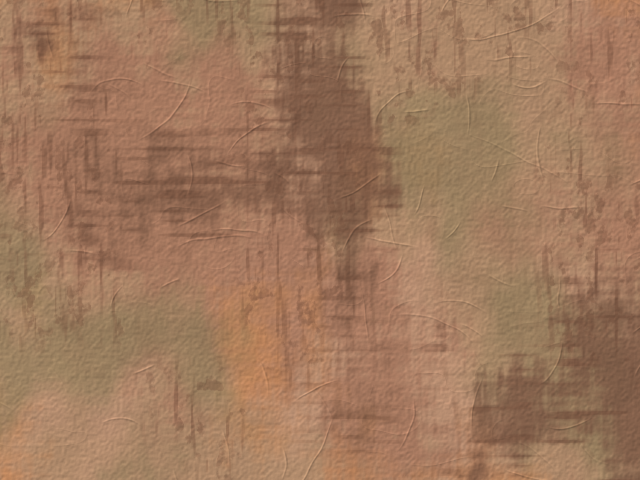
A WebGL 2 fragment shader for this texture:

```glsl
#version 300 es
precision highp float;
// Weathered ochre plaster: soft colour patches, dry-brush streaks, creases and embossed scratches.

uniform vec2 u_resolution;
out vec4 fragColor;

// Pigments
const vec3 TAN    = vec3(0.675, 0.530, 0.410);
const vec3 BLUSH  = vec3(0.735, 0.565, 0.455);
const vec3 ROSE   = vec3(0.645, 0.460, 0.365);
const vec3 ORANGE = vec3(0.745, 0.515, 0.345);
const vec3 OLIVE  = vec3(0.575, 0.490, 0.360);
const vec3 BROWN  = vec3(0.480, 0.345, 0.270);
const vec3 STAIN  = vec3(0.430, 0.290, 0.220);

// Sizes, in canvas heights
const vec2  PATCH_FREQ   = vec2(3.5, 2.5);
const float GRAIN_FREQ   = 165.0;
const float LUMP_FREQ    = 55.0;
const float CREASE_FREQ  = 20.0;
const float LIGHT_STEP   = 0.0026;
const float SCRATCH_WIDTH = 0.0023;

// Strengths
const vec2  LIGHT        = vec2(-0.64, 0.77);
const float GRAIN        = 0.20;
const float LUMPS        = 0.24;
const float CREASES      = 0.12;
const float SCRATCHES    = 0.38;
const float STREAKS      = 0.36;

float hash(vec2 p) {
    vec3 q = fract(vec3(p.xyx) * 0.1031);
    q += dot(q, q.yzx + 33.33);
    return fract((q.x + q.y) * q.z);
}

float noise(vec2 p) {
    vec2 i = floor(p), f = fract(p);
    f = f * f * (3.0 - 2.0 * f);
    return mix(mix(hash(i), hash(i + vec2(1, 0)), f.x),
               mix(hash(i + vec2(0, 1)), hash(i + vec2(1, 1)), f.x), f.y);
}

float fbm(vec2 p) {
    float sum = 0.0, amp = 0.533;
    for (int i = 0; i < 4; i++) {
        sum += amp * noise(p);
        p = mat2(0.8, 0.6, -0.6, 0.8) * p * 2.03 + 17.3;
        amp *= 0.5;
    }
    return sum;
}

// Broad pigment field; every seed gives an independent layer
float pigment(vec2 p, float seed) {
    return fbm(p * PATCH_FREQ + seed * vec2(13.7, 29.1));
}

// Plaster surface: woven grain, trowel lumps and thin broken creases
float height(vec2 p) {
    float grain = noise(p * GRAIN_FREQ);
    float lumps = fbm(p * LUMP_FREQ);
    vec2 bent = p + 0.05 * vec2(noise(p * 9.0), noise(p * 9.0 + 41.0));
    float ridge = 1.0 - abs(2.0 * noise(bent * CREASE_FREQ * vec2(0.8, 1.2)) - 1.0);
    float broken = smoothstep(0.45, 0.7, noise(p * 11.0 + 73.0));
    return GRAIN * grain + LUMPS * lumps + CREASES * broken * pow(ridge, 9.0);
}

// Bowed, tapered ridges, one per occupied cell, shaded across their width
float scratches(vec2 p, float cell, float density, float seed) {
    vec2 home = floor(p / cell);
    float shade = 0.0;
    for (int y = -1; y <= 1; y++)
    for (int x = -1; x <= 1; x++) {
        vec2 id = home + vec2(x, y);
        vec2 key = id + seed;
        if (hash(key) > density) continue;
        vec2 centre = (id + vec2(hash(key + 5.3), hash(key + 9.1))) * cell;
        float angle = 3.14159 * hash(key + 14.7);
        vec2 along = vec2(cos(angle), sin(angle));
        vec2 across = vec2(-along.y, along.x);
        vec2 q = vec2(dot(p - centre, along), dot(p - centre, across));
        float reach = cell * mix(0.35, 0.9, hash(key + 21.9));
        q.y += (hash(key + 27.1) - 0.5) * q.x * q.x / cell
             + 0.006 * (noise(p * 30.0) - 0.5);
        float d = q.y / SCRATCH_WIDTH;
        float taper = 1.0 - smoothstep(0.4 * reach, reach, abs(q.x));
        shade += taper * d * exp(-d * d) * dot(across, LIGHT);
    }
    return shade;
}

void main() {
    vec2 p = gl_FragCoord.xy / u_resolution.y;

    // Brush fibres fray the patch edges
    float upright = noise(p * vec2(95.0, 9.0)) * 0.6 + noise(p * vec2(190.0, 28.0)) * 0.4;
    float level = noise(p * vec2(11.0, 100.0) + 57.0);
    float fray = 0.12 * (upright - 0.5) + 0.08 * (level - 0.5) + 0.12 * (fbm(p * 38.0) - 0.5);

    // Layered pigments
    vec3 colour = mix(TAN, BLUSH, 0.85 * smoothstep(0.42, 0.64, pigment(p, 1.0) + 0.4 * fray));
    colour = mix(colour, ROSE, 0.85 * smoothstep(0.45, 0.66, pigment(p, 2.0) + fray));
    colour = mix(colour, ORANGE, 0.85 * smoothstep(0.48, 0.68, pigment(p, 3.0) + 0.6 * fray));
    colour = mix(colour, OLIVE, 0.75 * smoothstep(0.55, 0.74, pigment(p, 4.0) + 0.5 * fray));
    float brown = pigment(p, 5.0);
    colour = mix(colour, BROWN, 0.85 * smoothstep(0.56, 0.75, brown + fray));

    // Dry-brush streaks and worn flecks
    float worn = smoothstep(0.46, 0.66, pigment(p * 1.3, 6.0));
    float streak = smoothstep(0.60, 0.82, upright);
    float cross = smoothstep(0.70, 0.90, level) * smoothstep(0.50, 0.64, brown);
    float fleck = smoothstep(0.60, 0.74, fbm(p * vec2(48.0, 36.0) + 91.0));
    colour = mix(colour, STAIN, STREAKS * max(worn * max(streak, fleck), cross));

    // Mottling and raking light
    colour *= 1.0 + 0.10 * (fbm(p * 16.0 + 33.0) - 0.5);
    float relief = height(p) - height(p + LIGHT * LIGHT_STEP);
    float scored = scratches(p, 0.075, 0.30, 3.0) + scratches(p, 0.17, 0.35, 83.0);
    colour *= 1.0 + relief + SCRATCHES * scored;

    fragColor = vec4(clamp(colour, 0.0, 1.0), 1.0);
}
```
